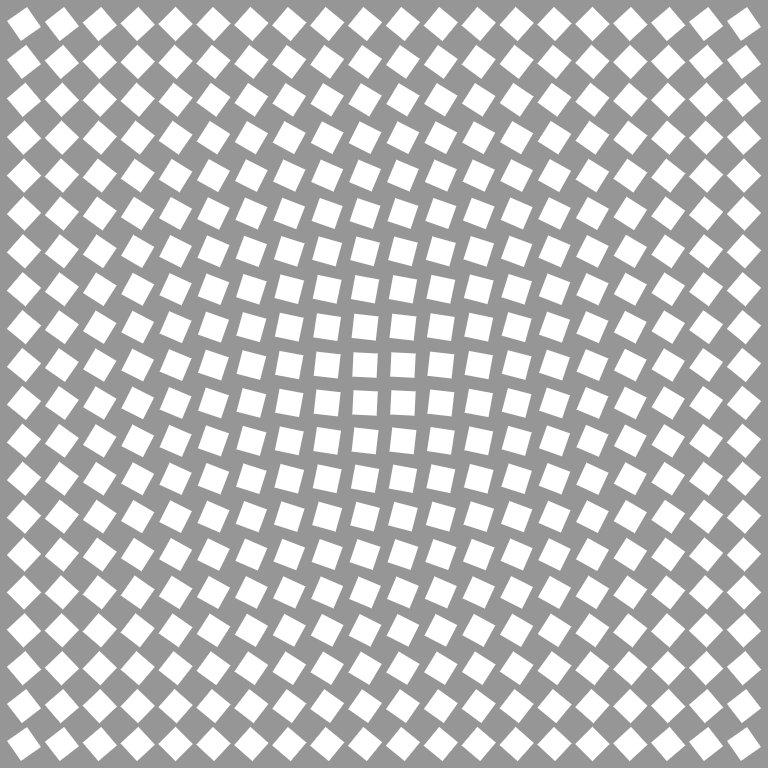
Give the GLSL for this pattern, as a Shadertoy shader.

```glsl
// Grid of white squares on grey, each turned clockwise in proportion to its distance from the centre

mat2 rotation(float angle) {
    float c = cos(angle), s = sin(angle);
    return mat2(c, s, -s, c);
}

float boxDistance(vec2 p, float halfSize) {
    vec2 d = abs(p) - halfSize;
    return length(max(d, 0.0)) + min(max(d.x, d.y), 0.0);
}

void mainImage(out vec4 fragColor, in vec2 fragCoord) {
    // Centred coordinates, one unit per grid cell
    float cellsPerCanvas = 20.267;
    float side = min(iResolution.x, iResolution.y);
    vec2 p = (fragCoord - 0.5 * iResolution.xy) / side * cellsPerCanvas;
    float pixel = cellsPerCanvas / side;

    // Nearest cell of the 20 by 20 grid
    vec2 cellCentre = clamp(floor(p), -10.0, 9.0) + 0.5;

    // Twist grows linearly with radius
    float twist = radians(4.1) * length(cellCentre);
    float dist = boxDistance(rotation(twist) * (p - cellCentre), 0.321);

    // Antialiased fill
    float coverage = clamp(0.5 - dist / pixel, 0.0, 1.0);
    fragColor = vec4(mix(vec3(0.59), vec3(1.0), coverage), 1.0);
}
```
